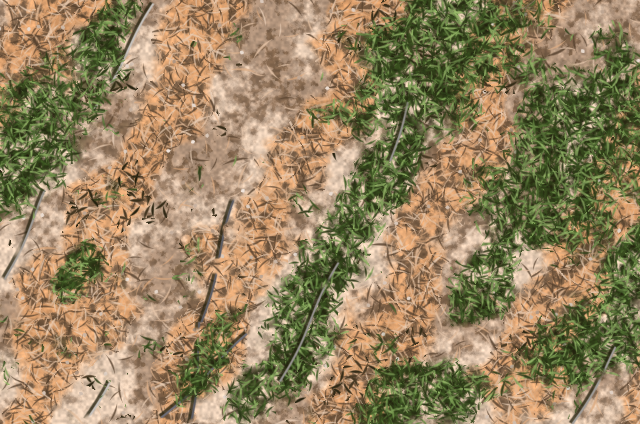
Reproduce this texture procedurally as a Shadertoy shader.

```glsl
// Aerial view of a dry field: slanted crop rows with weeds, straw litter and drip lines.
// Soil and litter bands follow a repeating row phase; straw, leaves and twigs are
// layers of randomly turned tapered strokes, thinned by density masks.

const vec3 SOIL   = vec3(0.66, 0.55, 0.46);
const vec3 PALE   = vec3(0.87, 0.77, 0.68);
const vec3 BROWN  = vec3(0.44, 0.33, 0.23);
const vec3 STRAW  = vec3(0.84, 0.59, 0.38);
const vec3 SHADE  = vec3(0.13, 0.12, 0.05);
const vec3 LEAF   = vec3(0.23, 0.34, 0.13);
const vec3 SPROUT = vec3(0.52, 0.63, 0.36);

const float SLANT = 0.47;       // sideways drift of a row per unit of height
const float ROW_STEP = 0.38;    // spacing of the rows
const float ROW_START = 0.09;   // first row at mid height

float hash(vec2 p) {
    vec3 q = fract(vec3(p.xyx) * 0.1031);
    q += dot(q, q.yzx + 33.33);
    return fract((q.x + q.y) * q.z);
}

float noise(vec2 p) {
    vec2 i = floor(p), f = fract(p);
    f = f * f * (3.0 - 2.0 * f);
    return mix(mix(hash(i), hash(i + vec2(1, 0)), f.x),
               mix(hash(i + vec2(0, 1)), hash(i + vec2(1, 1)), f.x), f.y);
}

float fbm(vec2 p) {
    float sum = 0.0, amp = 0.52;
    for (int i = 0; i < 5; i++) {
        sum += amp * noise(p);
        p = mat2(1.6, 1.2, -1.2, 1.6) * p + 7.3;
        amp *= 0.5;
    }
    return sum;
}

// Tapered curved strokes, one per grid cell: x is coverage, y a random tone
vec2 strokes(vec2 p, float cells, float len, float width, float density, float seed) {
    vec2 g = p * cells, id = floor(g), best = vec2(0);
    float blur = cells / iResolution.y;
    for (int j = -1; j <= 1; j++)
    for (int i = -1; i <= 1; i++) {
        vec2 c = id + vec2(i, j), k = c + seed;
        vec2 d = g - c - vec2(hash(k), hash(k + 41.7));
        float angle = 6.2832 * hash(k + 17.3);
        vec2 axis = vec2(cos(angle), sin(angle));
        float t = dot(d, axis) / len;
        float side = dot(d, vec2(-axis.y, axis.x)) + 0.12 * len * t * t;
        float m = 1.0 - smoothstep(-blur, blur, abs(side) - width * (1.0 - t * t));
        m *= step(hash(k + 29.1), density);
        if (m > best.x) best = vec2(m, hash(k + 53.9));
    }
    return best;
}

// Soft patch, stretched along the row direction
float patchAt(vec2 p, vec2 center, vec2 radius) {
    vec2 d = p - center;
    d.x -= SLANT * d.y;
    return 1.0 - length(d / radius);
}

float weeds(vec2 p) {
    float d = patchAt(p, vec2(0.04, 0.67), vec2(0.16, 0.21));
    d = max(d, patchAt(p, vec2(0.25, 0.91), vec2(0.07, 0.13)) - 0.12);
    d = max(d, patchAt(p, vec2(0.18, 0.36), vec2(0.06, 0.12)) - 0.10);
    d = max(d, patchAt(p, vec2(1.06, 0.89), vec2(0.21, 0.20)) + 0.15);
    d = max(d, patchAt(p, vec2(0.90, 0.57), vec2(0.08, 0.20)));
    d = max(d, patchAt(p, vec2(0.72, 0.25), vec2(0.10, 0.24)) - 0.05);
    d = max(d, patchAt(p, vec2(1.36, 0.64), vec2(0.21, 0.24)) + 0.10);
    d = max(d, patchAt(p, vec2(1.38, 0.17), vec2(0.15, 0.14)));
    d = max(d, patchAt(p, vec2(1.16, 0.35), vec2(0.08, 0.13)) - 0.05);
    d = max(d, patchAt(p, vec2(0.49, 0.15), vec2(0.06, 0.15)) - 0.12);
    d = max(d, patchAt(p, vec2(0.99, 0.06), vec2(0.15, 0.10)) - 0.05);
    d = max(d, patchAt(p, vec2(1.50, 0.38), vec2(0.07, 0.13)));
    d = max(d, -0.30);
    return smoothstep(-0.10, 0.50, d + 1.3 * (fbm(p * 11.0) - 0.48));
}

// Drip line from a to b with a lit edge and a shadow beside it
vec3 drawPipe(vec3 col, vec2 p, vec2 a, vec2 b, vec3 tint) {
    vec2 ab = b - a, axis = normalize(ab);
    float t = dot(p - a, axis), px = 1.0 / iResolution.y;
    float ends = smoothstep(-px, px, t) * smoothstep(-px, px, length(ab) - t);
    float side = dot(p - a, vec2(-axis.y, axis.x)) + 0.005 * sin(t * 19.0);
    float gaps = ends * smoothstep(0.20, 0.36, noise(p * 24.0));
    col = mix(col, SHADE, 0.75 * gaps * (1.0 - smoothstep(0.002, 0.007, abs(side - 0.005))));
    return mix(col, tint, gaps * (1.0 - smoothstep(0.0025 - px, 0.0025 + px, abs(side))));
}

void mainImage(out vec4 fragColor, in vec2 fragCoord) {
    vec2 p = fragCoord / iResolution.y;
    float across = p.x - SLANT * (p.y - 0.5);
    float phase = (across - ROW_START) / ROW_STEP + 0.5 * (fbm(p * 4.0) - 0.5);
    float grain = fbm(p * 55.0), grit = noise(p * 150.0), broad = fbm(p * 8.0 + 3.0);

    // Trodden soil with clods, and straw midway between rows
    vec3 col = mix(SOIL, PALE, smoothstep(0.36, 0.70, broad + 0.5 * (grain - 0.5)));
    float litter = smoothstep(0.0, 0.7, -cos(6.2832 * phase) + 2.6 * (fbm(p * 9.0 + 20.0) - 0.45));
    col = mix(col, mix(BROWN, STRAW, smoothstep(0.30, 0.58, grain)), 0.8 * litter);
    col = mix(col, BROWN, 0.7 * smoothstep(0.50, 0.33, grain) * smoothstep(0.7, 0.3, broad));
    col *= 0.80 + 0.22 * grain + 0.24 * grit;
    for (int i = 0; i < 4; i++) {
        float k = float(i);
        vec2 s = strokes(p, 26.0 + 9.0 * k, 0.75, 0.075, 0.06 + 0.72 * litter, 13.0 * k);
        vec3 tint = s.y < 0.3 ? BROWN * 0.75 : mix(STRAW, PALE + 0.05, s.y);
        col = mix(col, tint, 0.8 * s.x);
    }

    // Pebbles and withered dark tufts
    vec2 pebble = strokes(p, 30.0, 0.16, 0.13, 0.10, 91.0);
    col = mix(col, mix(SOIL, vec3(0.95, 0.90, 0.86), pebble.y), pebble.x);
    float tuft = smoothstep(0.64, 0.76, fbm(p * 10.0 + 47.0));
    vec2 twig = strokes(p, 48.0, 0.8, 0.15, tuft, 67.0);
    col = mix(col, mix(SHADE, BROWN, 0.6 * twig.y), twig.x);

    // Drip lines
    vec3 chalk = vec3(0.78, 0.76, 0.74), slate = vec3(0.36, 0.36, 0.39);
    col = drawPipe(col, p, vec2(0.22, 0.74), vec2(0.365, 0.99), chalk);
    col = drawPipe(col, p, vec2(0.01, 0.34), vec2(0.11, 0.55), chalk * 0.8);
    col = drawPipe(col, p, vec2(0.475, 0.24), vec2(0.557, 0.54), slate);
    col = drawPipe(col, p, vec2(0.45, 0.0), vec2(0.475, 0.24), slate);
    col = drawPipe(col, p, vec2(0.38, 0.015), vec2(0.585, 0.21), slate * 1.2);
    col = drawPipe(col, p, vec2(0.205, 0.01), vec2(0.255, 0.10), chalk);

    // Weeds: shaded undergrowth, then leaves from dark to sunlit
    float cover = weeds(p);
    col = mix(col, mix(SHADE, LEAF, 0.8 * grit), cover * smoothstep(0.75, 0.35, grain));
    for (int i = 0; i < 5; i++) {
        float k = float(i);
        vec2 s = strokes(p, 64.0 - 7.0 * k, 0.75, 0.14 - 0.01 * k, 0.72 * cover, 130.0 + 17.0 * k);
        vec3 tint = mix(mix(SHADE, LEAF, 0.4 + s.y), SPROUT, smoothstep(0.45, 1.0, s.y + 0.04 * k));
        col = mix(col, tint * (0.8 + 0.4 * grit), 0.9 * s.x);
    }

    // The main row and lower right lines lie on top of the weeds
    col = drawPipe(col, p, vec2(0.66, 0.10), vec2(0.80, 0.38), chalk * 0.75);
    col = drawPipe(col, p, vec2(0.92, 0.62), vec2(0.96, 0.76), chalk * 0.75);
    col = drawPipe(col, p, vec2(1.35, 0.0), vec2(1.455, 0.18), chalk * 0.8);
    fragColor = vec4(clamp(col, 0.0, 1.0), 1.0);
}
```
